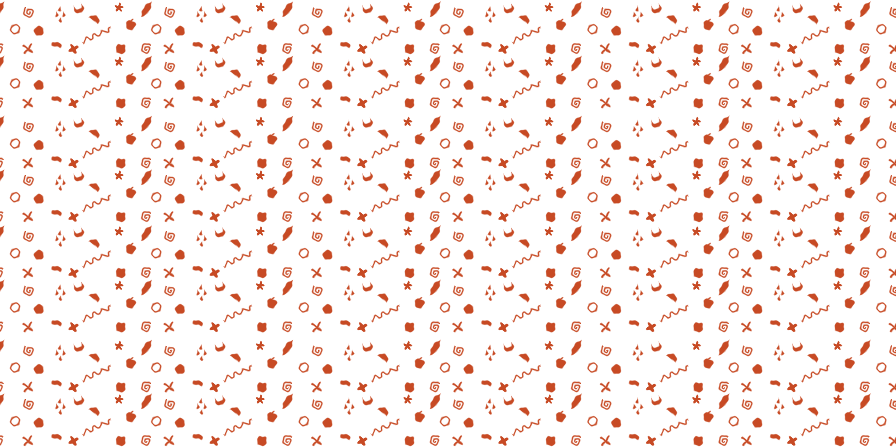
A Shadertoy shader for this pattern:

```glsl
// Hand-drawn rust doodles (rings, spirals, leaves, waves) scattered in a repeating cell on white
#define INK vec3(0.78, 0.29, 0.14)
#define PAPER vec3(1.0)
#define HEIGHT 384.0              // design units down the canvas
#define CELL vec2(123.75, 48.0)   // one repeat, in design units
#define COLUMN_SHIFT 2.75         // odd columns sit slightly left
#define ROW_DRIFT vec4(0.0, -1.5, 2.0, 0.0)
#define STROKE 0.6                // half width of drawn lines
#define WOBBLE 0.3
#define SOFTNESS 0.8              // edge blur, in pixels

const float TAU = 6.2831853;

vec2 turn(vec2 q, float a) {
    float c = cos(a), s = sin(a);
    return vec2(c * q.x + s * q.y, c * q.y - s * q.x);
}

// Local coordinates around the nearest copy of a motif, with a hand wobble
vec2 place(vec2 p, float x, float y) {
    vec2 q = p - vec2(x, y);
    vec2 id = round(q / CELL);
    q -= id * CELL;
    q.x += COLUMN_SHIFT * mod(id.x, 2.0);
    q.y -= ROW_DRIFT[int(mod(id.y, 4.0))];
    return q + WOBBLE * sin(1.1 * q.yx + vec2(x, y));
}

float segment(vec2 q, vec2 a, vec2 b) {
    vec2 e = b - a;
    return length(q - a - e * clamp(dot(q - a, e) / dot(e, e), 0.0, 1.0));
}

float cross2(vec2 q) {
    q = abs(turn(q, 0.65));
    return min(segment(q, vec2(0.0), vec2(4.6, 0.0)),
               segment(q, vec2(0.0), vec2(0.0, 4.6))) - STROKE * 1.4;
}

float spiral(vec2 q, float start) {
    const float pitch = 2.4;
    float t = fract(atan(q.y, q.x) / TAU + start);
    float r = length(q);
    float n = clamp(round(r / pitch - t), 0.0, 1.0);
    return abs(r - pitch * (t + n)) - STROKE;
}

float lobed(vec2 q, float radius, float depth, float lobes, float phase) {
    return length(q) - radius - depth * cos(lobes * atan(q.y, q.x) + phase);
}

float leaf(vec2 q) {
    q = abs(turn(q, -0.99));
    return length(q + vec2(0.0, 9.5)) - 12.2;
}

float crescent(vec2 q) {
    return max(length(q) - 4.3, 3.5 - length(q - vec2(-0.8, -2.5)));
}

float halfDisc(vec2 q) {
    return max(length(q) - 4.7, dot(q, vec2(-0.6, 0.8)));
}

float bean(vec2 q) {
    q = turn(q, 0.2);
    q.y -= 0.05 * q.x * q.x;
    return segment(q, vec2(-2.7, 0.0), vec2(2.7, 0.0)) - 1.8;
}

float wave(vec2 q) {
    q = turn(q, -0.415);
    float a = 0.85 * q.x;
    float slope = 1.36 * cos(a);
    float d = abs(q.y - 1.6 * sin(a)) / sqrt(1.0 + slope * slope);
    return max(d - STROKE, abs(q.x) - 13.5);
}

float drop(vec2 q) {
    float body = length(q - vec2(0.0, 0.6)) - 1.2;
    float tip = max(abs(q.x) * 0.92 - (q.y + 2.4) * 0.4, q.y - 0.6);
    return min(body, tip);
}

float apple(vec2 q) {
    float stem = segment(q, vec2(0.0, -3.0), vec2(1.6, -5.0)) - STROKE;
    return min(lobed(q, 4.1, 0.35, 3.0, 1.0), stem);
}

float doodles(vec2 p) {
    // Line work
    float d = abs(length(place(p, 13.0, 25.0)) - 3.7) - STROKE;
    d = min(d, spiral(place(p, 25.0, 10.5), 0.35));
    d = min(d, spiral(place(p, 125.5, 42.0), 0.1));
    d = min(d, cross2(place(p, 24.0, 42.0)));
    d = min(d, wave(place(p, 83.0, 30.0)));
    // Solid shapes
    d = min(d, length(place(p, 33.3, 26.5)) - 4.1);
    d = min(d, bean(place(p, 48.5, 38.0)));
    d = min(d, lobed(place(p, 63.0, 42.0), 3.4, 1.0, 4.0, 2.0));
    d = min(d, crescent(place(p, 67.5, 7.0)));
    d = min(d, halfDisc(place(p, 80.3, 17.8)));
    d = min(d, lobed(place(p, 102.0, 6.5), 2.9, 1.1, 5.0, 0.8));
    d = min(d, lobed(place(p, 103.5, 42.0), 4.2, 0.4, 4.0, 2.6));
    d = min(d, apple(place(p, 112.0, 21.5)));
    d = min(d, leaf(place(p, 125.5, 8.0)));
    // Rain drops around a small diamond
    for (float i = 0.0; i < 4.0; i++) {
        vec2 c = vec2(51.6, 12.7) + vec2(3.0, 4.5) * cos(i * TAU / 4.0 - vec2(0.1, TAU / 4.0));
        d = min(d, drop(place(p, c.x, c.y)));
    }
    return d;
}

void mainImage(out vec4 fragColor, in vec2 fragCoord) {
    float pixel = HEIGHT / iResolution.y;
    vec2 p = vec2(fragCoord.x, iResolution.y - fragCoord.y) * pixel;
    float edge = SOFTNESS * pixel;
    float ink = 1.0 - smoothstep(-edge, edge, doodles(p));
    fragColor = vec4(mix(PAPER, INK, ink), 1.0);
}
```
